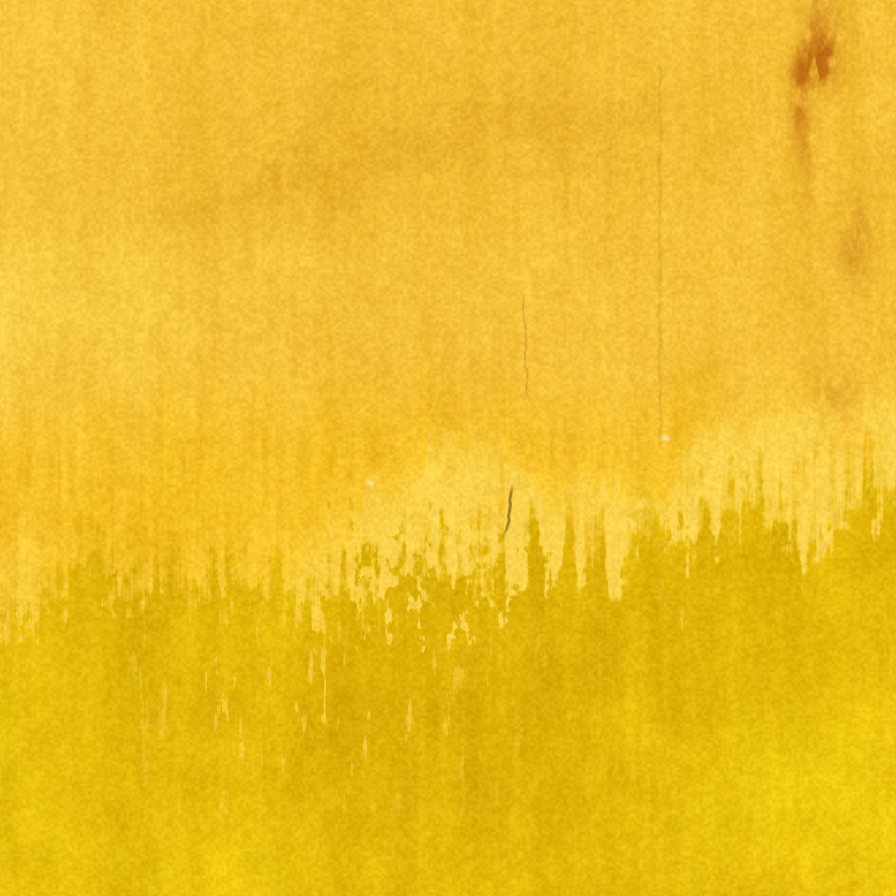
This texture is drawn by a WebGL 1 fragment shader. Its source:

```glsl
precision highp float;
// Weathered yellow plaster wall: ochre above, ragged peeling edge, mustard below.
uniform vec2 u_resolution;

#define UPPER vec3(0.952, 0.745, 0.205)
#define AMBER vec3(0.965, 0.758, 0.135)
#define LEMON vec3(0.982, 0.830, 0.310)
#define MUSTARD vec3(0.865, 0.690, 0.030)
#define BRIGHT vec3(0.935, 0.785, 0.060)
#define RUST vec3(0.720, 0.380, 0.060)
#define EDGE_LEFT 0.350
#define EDGE_RISE 0.057
#define STREAK_DEPTH 0.120
#define GRAIN 0.120

float hash(vec2 p) {
  vec3 q = fract(vec3(p.xyx) * 0.1031);
  q += dot(q, q.yzx + 33.33);
  return fract((q.x + q.y) * q.z);
}

float noise(vec2 p) {
  vec2 i = floor(p), f = fract(p);
  f = f * f * (3.0 - 2.0 * f);
  return mix(mix(hash(i), hash(i + vec2(1, 0)), f.x),
             mix(hash(i + vec2(0, 1)), hash(i + vec2(1, 1)), f.x), f.y);
}

float fbm(vec2 p) {
  float sum = 0.0, amp = 0.533;
  for (int i = 0; i < 4; i++) {
    sum += amp * noise(p);
    p = p * 2.03 + 17.1;
    amp *= 0.5;
  }
  return sum;
}

float blob(vec2 p, vec2 center, vec2 radius) {
  vec2 d = (p - center) / radius;
  return exp(-dot(d, d));
}

float bump(float x, float center, float width) {
  return blob(vec2(x, 0.0), vec2(center, 0.0), vec2(width, 1.0));
}

// Thin, wandering vertical line between two heights.
float crack(vec2 p, float x, float low, float high, float lean, float width) {
  float path = x + lean * (p.y - low) + 0.006 * (fbm(vec2(p.y * 60.0, x * 90.0)) - 0.5);
  float span = smoothstep(low - 0.008, low + 0.008, p.y) * smoothstep(high + 0.008, high - 0.008, p.y);
  return span * smoothstep(width, width * 0.2, abs(p.x - path));
}

float edgeHeight(float x) {
  return EDGE_LEFT + EDGE_RISE * smoothstep(0.56, 0.78, x)
       - 0.050 * bump(x, 0.01, 0.055) - 0.030 * bump(x, 0.155, 0.016)
       - 0.035 * bump(x, 0.345, 0.018) + 0.040 * bump(x, 0.605, 0.020)
       - 0.025 * bump(x, 0.69, 0.018) + 0.015 * bump(x, 0.84, 0.020)
       - 0.035 * bump(x, 0.90, 0.022) + 0.032 * bump(x, 1.0, 0.060);
}

// Height where the exposed lemon layer fades out.
float lemonTop(float x) {
  float top = mix(0.37, 0.47, smoothstep(0.28, 0.48, x)) + 0.07 * smoothstep(0.74, 0.82, x);
  return top + 0.035 * bump(x, 0.52, 0.05) - 0.03 * bump(x, 0.73, 0.03);
}

void main() {
  vec2 p = gl_FragCoord.xy / u_resolution;
  float clouds = fbm(p * vec2(7.0, 5.0) + 3.0);
  float patches = fbm(p * 24.0 + 8.0);
  float streaks = fbm(vec2(p.x * 38.0, p.y * 3.5) + 21.0);
  float fineStreaks = fbm(vec2(p.x * 125.0, p.y * 8.0) + 5.0);
  float chips = fbm(p * vec2(120.0, 80.0));
  float grain = 0.6 * noise(p * 330.0) + 0.4 * noise(p * 190.0 + 9.0) - 0.5;

  // Upper coat: ochre, pale at the left, warm amber above the edge.
  float amber = smoothstep(0.60, 0.46, p.y + 0.10 * (streaks - 0.5));
  vec3 upper = mix(UPPER, AMBER, 0.85 * amber) + vec3(0.03, 0.05, 0.05) * (clouds - 0.5);
  float pale = blob(p, vec2(0.02, 0.65), vec2(0.22, 0.11)) + 0.5 * blob(p, vec2(0.0, 0.88), vec2(0.16, 0.12));
  pale += 0.4 * blob(p, vec2(0.45, 0.68), vec2(0.3, 0.08)) + 0.7 * blob(p, vec2(0.03, 0.36), vec2(0.02, 0.08));
  upper = mix(upper, LEMON, 0.55 * pale);
  float worn = blob(p, vec2(0.28, 0.80), vec2(0.20, 0.07)) + blob(p, vec2(0.58, 0.86), vec2(0.24, 0.06));
  upper -= vec3(0.04, 0.065, 0.05) * worn * smoothstep(0.25, 0.75, patches);
  upper += vec3(0.05, 0.09, 0.09) * (fineStreaks - 0.5) * (0.5 + 0.7 * amber);
  upper += vec3(0.03, 0.05, 0.06) * (streaks + patches - 1.0);

  // Exposed lemon layer, strongest at the right.
  float fade = p.y - lemonTop(p.x) + 0.10 * (streaks - 0.5) + 0.10 * (fineStreaks - 0.5);
  float band = smoothstep(0.025, -0.035, fade) * mix(0.5, 1.0, smoothstep(0.30, 0.48, p.x));
  upper = mix(upper, LEMON, band * smoothstep(0.15, 0.55, 0.5 * fineStreaks + 0.5 * patches));

  // Rust stains and faint runs near the right side.
  float stain = blob(p, vec2(0.917, 0.930), vec2(0.020, 0.026));
  stain += 0.65 * blob(p, vec2(0.893, 0.895), vec2(0.011, 0.045));
  stain += 0.35 * blob(p, vec2(0.915, 0.98), vec2(0.025, 0.035));
  stain += 0.30 * blob(p, vec2(0.90, 0.81), vec2(0.008, 0.045));
  stain += 0.35 * blob(p, vec2(0.955, 0.73), vec2(0.018, 0.045));
  stain += 0.25 * blob(p, vec2(0.93, 0.56), vec2(0.025, 0.030));
  float soak = smoothstep(0.1, 0.7, fbm(p * vec2(110.0, 38.0)));
  upper = mix(upper, RUST, clamp(1.2 * stain * soak, 0.0, 0.85));

  // Lower coat: mustard, brightening in patches toward the bottom.
  float glow = 0.4 * smoothstep(0.20, 0.0, p.y) + 0.6 * blob(p, vec2(0.88, 0.11), vec2(0.13, 0.09));
  glow += 0.35 * blob(p, vec2(0.0, 0.18), vec2(0.13, 0.16)) + 0.3 * smoothstep(0.65, 1.0, p.x) * smoothstep(0.4, 0.25, p.y);
  glow -= 0.4 * blob(p, vec2(0.58, 0.16), vec2(0.11, 0.20));
  vec3 lower = mix(MUSTARD, BRIGHT, clamp(glow + 0.9 * (clouds - 0.34), 0.0, 1.0));
  lower += vec3(0.07, 0.07, 0.03) * (streaks + 0.6 * fineStreaks + patches - 1.3);

  // Pale drips left on the lower coat.
  float dripZone = blob(p, vec2(0.36, 0.22), vec2(0.24, 0.12)) + 0.5 * blob(p, vec2(0.76, 0.31), vec2(0.03, 0.04));
  float drips = smoothstep(0.66, 0.76, fbm(vec2(p.x * 130.0, p.y * 20.0) + 40.0) + 0.2 * (chips - 0.5));
  lower = mix(lower, LEMON, 0.75 * drips * clamp(dripZone, 0.0, 1.0));

  // Ragged border, most broken around the middle.
  float broken = 0.10 + 0.14 * bump(p.x, 0.46, 0.13);
  float ragged = p.y - edgeHeight(p.x) + STREAK_DEPTH * (fineStreaks - 0.5) + broken * (chips - 0.5);
  float wash = smoothstep(0.06, 0.0, ragged) * smoothstep(0.35, 0.65, 1.0 - fineStreaks);
  vec3 color = mix(lower, mix(upper, MUSTARD, 0.5 * wash), smoothstep(-0.016, 0.018, ragged));

  // Cracks, a faint seam and small white flecks.
  float marks = 0.65 * crack(p, 0.564, 0.405, 0.455, 0.16, 0.0028) + 0.2 * crack(p, 0.588, 0.56, 0.67, -0.04, 0.002);
  marks += 0.12 * crack(p, 0.737, 0.50, 0.93, 0.0, 0.003);
  color = mix(color, vec3(0.48, 0.32, 0.06), marks);
  float flecks = blob(p, vec2(0.413, 0.461), vec2(0.004, 0.003)) + blob(p, vec2(0.743, 0.511), vec2(0.005, 0.003));
  color = mix(color, vec3(0.96, 0.89, 0.67), 0.85 * flecks);
  gl_FragColor = vec4(clamp(color + GRAIN * grain * vec3(0.75, 0.9, 0.7), 0.0, 1.0), 1.0);
}
```
